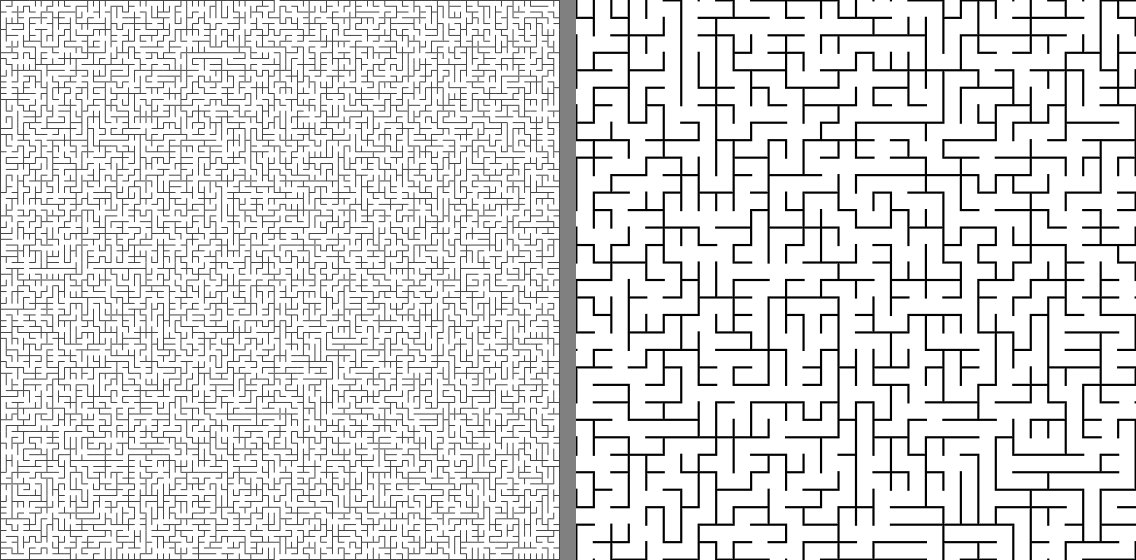
Left: the whole. Right: its middle third, enlarged.
Give the GLSL for this pattern, as a Shadertoy shader.

```glsl
// Draws a dense square maze of thin black walls on white.

const int CELLS = 96;      // cells along each side
const int PITCH = 8;       // cell size, measured in wall thicknesses
const int WINDOW = 10;     // lattice points per side of the local search

// Random weight of the lattice edge leaving v along x (axis 0) or y (axis 1).
// Border edges weigh nothing, so they always stand.
uint edgeWeight(ivec2 v, int axis) {
    int across = v[1 - axis];
    if (across == 0 || across == CELLS) return 0u;
    uint h = uint(((v.y + 32) * 256 + v.x + 32) * 2 + axis);
    h = h * 747796405u + 1013u;
    h = ((h >> ((h >> 28) + 4u)) ^ h) * 277803737u;
    return (h >> 22) ^ h;
}

// Local Kruskal rule: an edge is a wall unless lighter edges nearby
// already join its two ends. Each lattice row is kept as a bit mask.
bool isWall(ivec2 v, int axis) {
    int across = v[1 - axis];
    if (across == 0 || across == CELLS)
        return !(axis == 0 && v.x == CELLS / 2 - 1);   // gates at top and bottom

    uint weight = edgeWeight(v, axis);
    uint alongX[WINDOW], alongY[WINDOW], reached[WINDOW];
    for (int j = 0; j < WINDOW; j++) {
        alongX[j] = 0u;
        alongY[j] = 0u;
        reached[j] = 0u;
        for (int i = 0; i < WINDOW; i++) {
            ivec2 q = v + ivec2(i, j) - 4;
            if (edgeWeight(q, 0) < weight) alongX[j] |= 1u << i;
            if (edgeWeight(q, 1) < weight) alongY[j] |= 1u << i;
        }
    }

    // Flood from one end of the edge and look for the other
    reached[4] = 1u << 4;
    int goalRow = 4 + axis;
    uint goalBit = 1u << (5 - axis);
    for (int step = 0; step < 24; step++) {
        for (int j = 0; j < WINDOW; j++) {
            uint r = reached[j];
            if (j > 0) r |= reached[j - 1] & alongY[j - 1];
            if (j < WINDOW - 1) r |= reached[j + 1] & alongY[j];
            r |= ((r & alongX[j]) << 1) | ((r >> 1) & alongX[j]);
            reached[j] = r;
        }
        if ((reached[goalRow] & goalBit) != 0u) return false;
    }
    return true;
}

// Share of a square pixel at p, with the given half size, inside a box
float boxCoverage(vec2 p, float halfPixel, vec2 low, vec2 high) {
    vec2 overlap = min(high, p + halfPixel) - max(low, p - halfPixel);
    overlap = clamp(overlap / (2.0 * halfPixel), 0.0, 1.0);
    return overlap.x * overlap.y;
}

void mainImage(out vec4 fragColor, in vec2 fragCoord) {
    // One unit is one wall thickness
    float side = float(CELLS * PITCH + 1);
    float unitsPerPixel = side / min(iResolution.x, iResolution.y);
    vec2 p = (fragCoord - 0.5 * iResolution.xy) * unitsPerPixel + 0.5 * side;
    ivec2 post = clamp(ivec2(floor((p - 0.5) / float(PITCH) + 0.5)), 0, CELLS);

    // The four edges that meet at the nearest post
    float ink = 0.0;
    for (int k = 0; k < 4; k++) {
        int axis = k / 2;
        ivec2 along = axis == 0 ? ivec2(1, 0) : ivec2(0, 1);
        ivec2 start = post - along * (k % 2);
        if (start[axis] < 0 || start[axis] >= CELLS) continue;
        vec2 low = vec2(start * PITCH);
        vec2 high = vec2((start + along) * PITCH) + 1.0;
        float coverage = boxCoverage(p, 0.5 * unitsPerPixel, low, high);
        if (coverage > ink + 0.003 && isWall(start, axis)) ink = coverage;
    }

    fragColor = vec4(vec3(1.0 - ink), 1.0);
}
```
